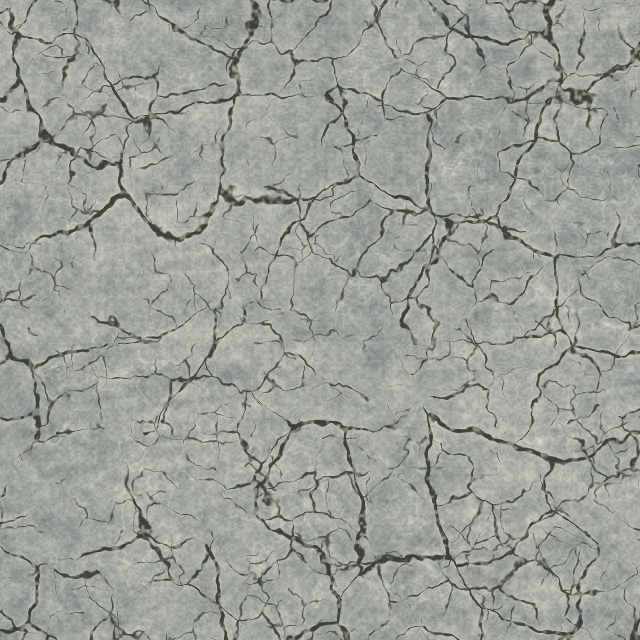
Reproduce this texture procedurally as a WebGL 1 fragment shader.

```glsl
precision highp float;
// Weathered grey plaster broken by a branching net of thin, dry cracks.
// Three scales of warped Voronoi borders give the cracks, tapered by noise;
// layered noise gives the mottling, pale veins, brushed streaks and grain.
uniform vec2 u_resolution;

float hash(vec2 p) {
  return fract(sin(dot(p, vec2(127.1, 311.7))) * 43758.5453);
}

vec2 hash2(vec2 p) {
  return vec2(hash(p), hash(p + 57.3));
}

float noise(vec2 p) {
  vec2 i = floor(p), f = fract(p);
  f = f * f * (3.0 - 2.0 * f);
  return mix(mix(hash(i), hash(i + vec2(1, 0)), f.x),
             mix(hash(i + vec2(0, 1)), hash(i + vec2(1, 1)), f.x), f.y);
}

float fbm(vec2 p) {
  float sum = 0.0, amp = 0.53;
  for (int i = 0; i < 4; i++) {
    sum += amp * noise(p);
    p = mat2(1.6, 1.2, -1.2, 1.6) * p + 7.7;
    amp *= 0.5;
  }
  return sum;
}

// Distance to the nearest Voronoi border, and a random value for that border.
vec2 cellBorder(vec2 p) {
  vec2 base = floor(p), f = fract(p), nearCell = vec2(0), nearOffset = vec2(0);
  float best = 8.0;
  for (int y = -1; y <= 1; y++)
    for (int x = -1; x <= 1; x++) {
      vec2 cell = vec2(x, y);
      vec2 offset = cell + hash2(base + cell) - f;
      if (dot(offset, offset) < best) {
        best = dot(offset, offset);
        nearCell = cell;
        nearOffset = offset;
      }
    }
  vec2 border = vec2(8.0, 0.0);
  for (int y = -2; y <= 2; y++)
    for (int x = -2; x <= 2; x++) {
      vec2 cell = nearCell + vec2(x, y);
      vec2 offset = cell + hash2(base + cell) - f;
      vec2 across = offset - nearOffset;
      if (dot(across, across) > 0.0001) {
        float d = dot(0.5 * (offset + nearOffset), normalize(across));
        if (d < border.x) border = vec2(d, hash(2.0 * base + cell + nearCell + 0.5));
      }
    }
  return border;
}

// One scale of cracks: x = dark opening, y = pale flaked rim.
vec2 cracks(vec2 uv, float scale, float halfWidth, float cutoff, float pixel) {
  vec2 bend = vec2(fbm(uv * scale * 1.3 + 3.0), fbm(uv * scale * 1.3 + 41.0)) - 0.5;
  vec2 jag = vec2(noise(uv * 75.0), noise(uv * 75.0 + 19.0)) - 0.5;
  vec2 chip = vec2(noise(uv * 170.0 + 4.0), noise(uv * 170.0 + 27.0)) - 0.5;
  vec2 warp = bend * 0.6 / scale + jag * 0.007 + chip * 0.0025;
  vec2 border = cellBorder((uv + warp) * scale + scale);
  float d = border.x / scale;
  float presence = noise(uv * scale * 0.9 + 11.0) + 0.55 * (border.y - 0.5);
  float open = smoothstep(cutoff, cutoff + 0.4, presence);
  float w = halfWidth * open * (0.5 + 0.9 * noise(uv * scale * 1.7 + 5.0));
  w *= 0.55 + 0.9 * noise(uv * 110.0);
  float soft = max(pixel, 0.0019);
  float dark = clamp((w - d) / soft + 0.5, 0.0, 1.0) * min(1.0, 2.0 * w / soft);
  float rim = exp(-max(d - w, 0.0) / (halfWidth * 1.9)) * smoothstep(0.0, 0.5, open);
  return vec2(dark, rim);
}

void main() {
  float pixel = 1.0 / min(u_resolution.x, u_resolution.y);
  vec2 uv = gl_FragCoord.xy * pixel;

  // Mottled ground with slightly tilted brush streaks
  vec2 tilted = vec2(uv.x, uv.y - 0.12 * uv.x);
  float streak = noise(tilted * vec2(7.0, 95.0)) - 0.5;
  float streakArea = smoothstep(0.4, 0.7, noise(uv * 3.5 + 23.0));
  float tone = 0.45 + 0.6 * (fbm(uv * 5.0) - 0.5) + 0.85 * (fbm(uv * 27.0 + 9.0) - 0.5);
  tone += 0.75 * (fbm(uv * 75.0 + 37.0) - 0.5) + streak * (0.12 + 0.35 * streakArea);
  vec3 blueGrey = vec3(0.55, 0.578, 0.565);
  vec3 warmGrey = vec3(0.735, 0.738, 0.7);
  vec3 color = mix(blueGrey, warmGrey, clamp(tone, -0.3, 1.3));

  // Faint pale veins inside the plates
  float ridge = abs(fbm(uv * 24.0 + 60.0) - 0.5);
  float vein = (1.0 - smoothstep(0.0, 0.045, ridge)) * smoothstep(0.3, 0.7, noise(uv * 9.0));
  color += vein * vec3(0.075, 0.072, 0.06);

  // Fine grain
  float grain = noise(uv * 330.0) + 0.7 * noise(uv * 160.0 + 31.0) - 0.85;
  color += grain * 0.1;

  // Wide, medium and hairline cracks
  vec2 wide = cracks(uv, 6.0, 0.0031, 0.2, pixel);
  vec2 medium = cracks(uv, 12.0, 0.0019, 0.33, pixel);
  vec2 hairline = cracks(uv, 23.0, 0.0014, 0.47, pixel);
  float opening = max(wide.x, max(medium.x * 0.95, hairline.x * 0.8));
  float rim = max(wide.y, max(medium.y * 0.85, hairline.y * 0.7));

  float flakes = smoothstep(0.3, 0.8, noise(uv * 65.0 + 13.0));
  color = mix(color, vec3(0.8, 0.8, 0.75), rim * (0.1 + 0.65 * flakes));
  float crumbs = smoothstep(0.4, 0.95, noise(uv * 170.0 + 71.0));
  vec3 crackColor = mix(vec3(0.22, 0.23, 0.2), vec3(0.54, 0.54, 0.5), crumbs);
  color = mix(color, crackColor, opening * 0.95);

  gl_FragColor = vec4(color, 1.0);
}
```
